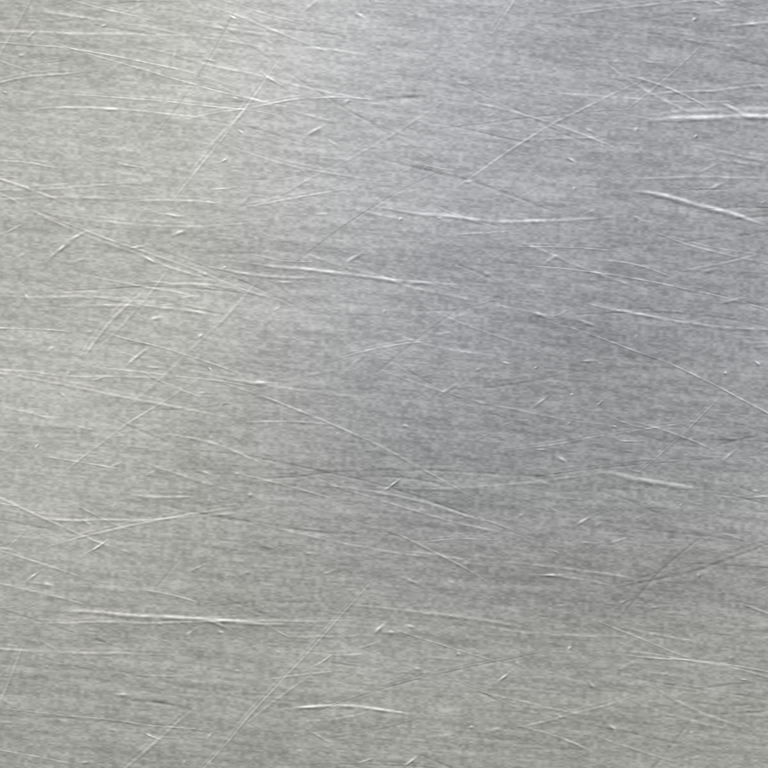
Reproduce this texture procedurally as a three.js fragment shader.

```glsl
#define WARM_METAL vec3(0.662, 0.662, 0.638)
#define COOL_METAL vec3(0.638, 0.642, 0.652)
#define SCRATCH_TINT vec3(1.0, 0.99, 0.95)
#define BRUSH_TILT -0.07
#define BRUSH_CONTRAST 0.15
#define SPECKLE_CONTRAST 0.15
#define SHEEN 1.35
#define DARK_SHARE 0.36
#define BEND 0.22
#define FLECK_CELLS 22.0
#define MAX_SCRATCHES 170

varying vec2 vUv;

vec2 hash22(vec2 p) {
  vec3 p3 = fract(p.xyx * vec3(0.1031, 0.1030, 0.0973));
  p3 += dot(p3, p3.yzx + 33.33);
  return fract((p3.xx + p3.yz) * p3.zy);
}

float noise(vec2 p) {
  vec2 i = floor(p);
  vec2 f = fract(p);
  f = f * f * (3.0 - 2.0 * f);
  float low = mix(hash22(i).x, hash22(i + vec2(1.0, 0.0)).x, f.x);
  float high = mix(hash22(i + vec2(0.0, 1.0)).x, hash22(i + 1.0).x, f.x);
  return mix(low, high, f.y);
}

// Coordinates along and across a direction
vec2 turn(vec2 p, float angle) {
  float c = cos(angle);
  float s = sin(angle);
  return vec2(c * p.x + s * p.y, c * p.y - s * p.x);
}

float bell(float x) {
  return exp(-x * x);
}

// Bent, tapering scratches: positive where they shine, negative in shade
float scratchLayer(vec2 p, float seed, float count, float tilt, float spread, float reach, float width) {
  float sum = 0.0;
  for (int i = 0; i < MAX_SCRATCHES; i++) {
    if (float(i) >= count) break;
    vec2 id = vec2(float(i) + 1.0, seed);
    vec2 centre = hash22(id) * 1.2 - 0.1;
    vec2 aim = hash22(id + 17.3);
    vec2 form = hash22(id + 41.7);
    vec2 kind = hash22(id + 73.1);

    vec2 q = turn(p - centre, tilt + (aim.x + aim.y - 1.0) * spread);
    float len = reach * mix(0.2, 1.0, form.x * form.x);
    if (abs(q.x) > len || abs(q.y) > 0.2 * len + 0.02) continue;

    q.y += (form.y - 0.5) * BEND * q.x * q.x / len;
    q.y += 0.003 * (noise(vec2(q.x * 18.0, id.x + seed)) - 0.5);
    float taper = 1.0 - smoothstep(0.4, 1.0, abs(q.x) / len);
    float patchy = mix(0.3, 1.1, noise(vec2(q.x * 70.0, id.x * 3.7)));
    float y = q.y / (width * mix(0.75, 1.3, kind.x) * mix(0.6, 1.0, taper));

    // Lit edge, shaded edge and an occasional parallel strand
    float profile = bell(y) - 0.45 * bell(y + 2.0);
    profile += 0.5 * step(0.6, aim.x) * bell(y - 3.6);
    float polarity = kind.y < DARK_SHARE ? -0.6 : 1.0;
    sum += profile * polarity * taper * patchy * mix(0.5, 1.0, form.y);
  }
  return sum;
}

// Small nicks of mixed strength, one candidate in each cell
float flecks(vec2 p) {
  vec2 cell = floor(p * FLECK_CELLS);
  float sum = 0.0;
  for (int j = -1; j <= 1; j++) {
    for (int i = -1; i <= 1; i++) {
      vec2 id = cell + vec2(float(i), float(j)) + 50.0;
      vec2 shape = hash22(id + 9.1);
      vec2 kind = hash22(id + 27.7);
      vec2 q = turn(p - (id - 50.0 + hash22(id)) / FLECK_CELLS, (shape.x - 0.45) * 1.3);
      q.y += 12.0 * (kind.x - 0.5) * q.x * q.x;
      float len = mix(0.002, 0.014, shape.y * shape.y);
      float y = q.y / mix(0.0011, 0.002, kind.x);
      float nick = bell(q.x / len) * (bell(y) - 0.55 * bell(y + 1.8));
      sum += nick * kind.y * kind.y * mix(0.4, 1.4, noise(p * 160.0));
    }
  }
  return sum;
}

void main() {
  vec2 p = vUv;
  vec2 along = turn(p, BRUSH_TILT) + 3.0;

  // Broad sheen: warm left and bottom, cool right, light at the top
  float coolness = smoothstep(0.1, 0.6, p.x) * smoothstep(-0.1, 0.6, p.y);
  vec3 colour = mix(WARM_METAL, COOL_METAL, coolness);
  float sheen = 0.065 * bell(length((p - vec2(0.4, 0.92)) / vec2(0.36, 0.3)));
  sheen += 0.03 * bell(length((p - vec2(0.1, 0.58)) / vec2(0.35, 0.35)));
  sheen -= 0.045 * bell(length((p - vec2(0.82, 0.42)) / vec2(0.4, 0.35)));
  sheen -= 0.025 * (1.0 - smoothstep(0.0, 0.35, p.y));
  colour += SHEEN * sheen;

  // Cloudy smears, brushed grain and crisp speckle
  colour += 0.06 * (noise(along * vec2(4.0, 13.0)) - 0.5);
  float brush = 0.3 * noise(along * vec2(9.0, 130.0))
    + 0.4 * noise(along * vec2(28.0, 360.0))
    + 0.3 * noise(turn(p, -0.2) * vec2(18.0, 260.0) + 60.0);
  colour += BRUSH_CONTRAST * (brush - 0.5);
  float speckle = 0.65 * noise(along * vec2(210.0, 430.0)) + 0.35 * noise(p * 150.0 + 20.0);
  colour += SPECKLE_CONTRAST * (speckle - 0.5);

  // Scratches from faint hairs to bold gouges
  float marks = 0.16 * scratchLayer(p, 3.0, 170.0, -0.1, 0.4, 0.24, 0.0013);
  marks += 0.18 * scratchLayer(p, 11.0, 80.0, -0.12, 0.5, 0.3, 0.0014);
  marks += 0.14 * scratchLayer(p, 23.0, 28.0, 0.85, 0.45, 0.25, 0.0014);
  marks += 0.38 * scratchLayer(p, 37.0, 18.0, -0.02, 0.45, 0.24, 0.0021);
  marks += 0.24 * flecks(p);
  colour += marks * mix(SCRATCH_TINT, vec3(0.97, 0.99, 1.0), coolness);

  gl_FragColor = vec4(clamp(colour, 0.0, 1.0), 1.0);
}
```
